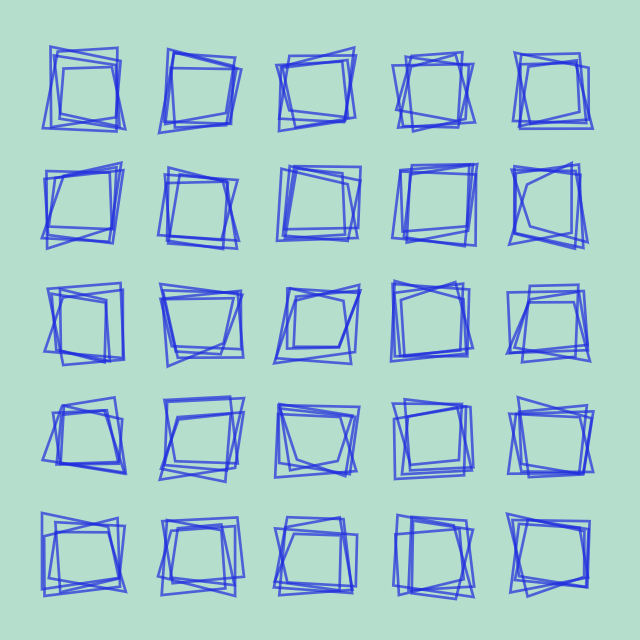
A Shadertoy shader for this pattern:

```glsl
// A five by five grid of sketchy squares: each cell stacks four translucent
// outlines whose corners are jittered by an integer hash. A quad is the
// intersection of four half-planes, which gives its strokes mitred corners.

const vec3  PAPER = vec3(0.71, 0.87, 0.80);
const vec3  INK = vec3(0.12, 0.17, 0.87);
const float INK_ALPHA = 0.70;
const float GRID = 5.0;               // cells across and down
const float PITCH = 0.1823;           // distance between cell centres
const vec2  GRID_CENTER = vec2(-0.0045);
const int   OUTLINES = 4;             // quads per cell
const float CORNER_MIN = 0.031;       // nearest corner offset on each axis
const float CORNER_MAX = 0.068;       // farthest corner offset on each axis
const float STROKE = 0.0042;
const uint  SEED = 17u;

// Integer hash of a counter to two values in 0..1
vec2 hash2(uint n) {
    uvec2 v = uvec2(n, n ^ 0x9E3779B9u) * 747796405u + 2891336453u;
    v = ((v >> ((v >> 28u) + 4u)) ^ v) * 277803737u;
    v = (v >> 22u) ^ v;
    return vec2(v >> 8u) / 16777216.0;
}

// Corner k of a quad, counter-clockwise from the lower left
vec2 quadCorner(uint quadId, int k) {
    k &= 3;
    vec2 side = vec2(k == 1 || k == 2 ? 1.0 : -1.0, k >= 2 ? 1.0 : -1.0);
    return side * mix(vec2(CORNER_MIN), vec2(CORNER_MAX), hash2(quadId * 4u + uint(k)));
}

// Signed distance to the edge lines of a convex quad
float quadDistance(vec2 p, uint quadId) {
    float d = -1.0;
    for (int k = 0; k < 4; k++) {
        vec2 a = quadCorner(quadId, k);
        vec2 edge = normalize(quadCorner(quadId, k + 1) - a);
        d = max(d, dot(p - a, vec2(edge.y, -edge.x)));
    }
    return d;
}

void mainImage(out vec4 fragColor, in vec2 fragCoord) {
    float pixel = 1.0 / min(iResolution.x, iResolution.y);
    vec2 p = (fragCoord - 0.5 * iResolution.xy) * pixel - GRID_CENTER;

    // Nearest cell, clamped so the margins stay empty
    vec2 cell = clamp(floor(p / PITCH + 0.5 * GRID), 0.0, GRID - 1.0);
    vec2 local = p - (cell - 0.5 * (GRID - 1.0)) * PITCH;
    uint cellId = uint(cell.y * GRID + cell.x) + SEED * 64u;

    // Layer the outlines so crossings darken
    vec3 color = PAPER;
    for (int i = 0; i < OUTLINES; i++) {
        float d = quadDistance(local, cellId * uint(OUTLINES) + uint(i));
        float coverage = clamp(0.5 + (0.5 * STROKE - abs(d)) / pixel, 0.0, 1.0);
        color = mix(color, INK, INK_ALPHA * coverage);
    }
    fragColor = vec4(color, 1.0);
}
```
